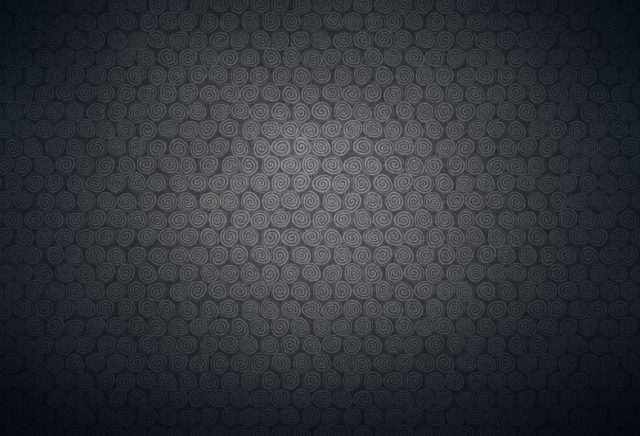
This background is drawn by a WebGL 2 fragment shader. Its source:

```glsl
#version 300 es
precision highp float;

uniform vec2 u_resolution;
out vec4 fragColor;

// Lengths are in units of the canvas height
const float TAU = 6.2831853;
const vec2 CELL = vec2(0.0471, 0.0824);        // two staggered rows per cell
const vec2 LATTICE_ORIGIN = vec2(0.526, 0.6207);
const float DISC_RADIUS = 0.0232;
const float DISC_JITTER = 0.005;
const float SPIRAL_PITCH = 0.0066;
const float SPIRAL_CONTRAST = 0.25;
const float GAP_DARKNESS = 0.30;

const vec2 GLOW_CENTER = vec2(0.493, 0.57);    // fraction of the canvas
const vec2 GLOW_SIZE = vec2(0.535, 0.415);
const float GLOW_LEVEL = 0.365;
const float BASE_LEVEL = 0.062;
const float CLOUD_AMOUNT = 0.16;
const float GRAIN_SCALE = 230.0;
const float GRAIN_AMOUNT = 0.24;

const vec3 SHADOW_TINT = vec3(-0.016, 0.006, 0.026);
const vec3 LIGHT_TINT = vec3(0.0, 0.0, 0.006);
const vec3 SIDE_TINT = vec3(-0.008, 0.010, 0.020);
const int SAMPLES = 3;

float hash(vec2 p) {
    vec3 q = fract(p.xyx * 0.1031);
    q += dot(q, q.yzx + 33.33);
    return fract((q.x + q.y) * q.z);
}

float valueNoise(vec2 p) {
    vec2 i = floor(p);
    vec2 f = fract(p);
    f = f * f * (3.0 - 2.0 * f);
    float low = mix(hash(i), hash(i + vec2(1, 0)), f.x);
    float high = mix(hash(i + vec2(0, 1)), hash(i + vec2(1, 1)), f.x);
    return mix(low, high, f.y);
}

// Brightness factor of the staggered, hand-drawn spiral discs
float spiralPattern(vec2 p) {
    vec2 q = (p - LATTICE_ORIGIN) / CELL;
    vec2 idA = floor(q + 0.5);
    vec2 idB = floor(q) + 0.5;
    vec2 a = (q - idA) * CELL;
    vec2 b = (q - idB) * CELL;
    bool nearA = dot(a, a) < dot(b, b);
    vec2 offset = nearA ? a : b;
    vec2 id = (nearA ? idA : idB) * 2.0 + 200.0;

    // Each disc has its own place, size, turn and starting angle
    offset += DISC_JITTER * (vec2(hash(id + 13.0), hash(id + 37.0)) - 0.5);
    float turn = hash(id + 5.0) < 0.5 ? -1.0 : 1.0;
    float start = TAU * hash(id + 71.0);
    float radius = length(offset);
    float angle = radius > 1e-5 ? atan(offset.y, offset.x) : 0.0;
    float wobble = 1.0 + 0.07 * sin(2.0 * angle + start) + 0.04 * sin(3.0 * angle - start);
    radius *= wobble;

    float pitch = SPIRAL_PITCH * mix(0.9, 1.15, hash(id + 91.0));
    float line = cos(TAU * radius / pitch + turn * angle + start);
    float strength = mix(0.6, 1.4, valueNoise(p * 95.0));
    float gap = smoothstep(DISC_RADIUS - 0.002, DISC_RADIUS + 0.0015, radius);
    return 1.04 + SPIRAL_CONTRAST * strength * line * (1.0 - gap) - GAP_DARKNESS * gap;
}

// Averages the fine lines inside one pixel
float smoothPattern(vec2 p, float pixel) {
    float sum = 0.0;
    for (int y = 0; y < SAMPLES; y++) {
        for (int x = 0; x < SAMPLES; x++) {
            vec2 shift = (vec2(x, y) + 0.5) / float(SAMPLES) - 0.5;
            sum += spiralPattern(p + shift * pixel);
        }
    }
    return sum / float(SAMPLES * SAMPLES);
}

void main() {
    vec2 uv = gl_FragCoord.xy / u_resolution;
    vec2 p = gl_FragCoord.xy / u_resolution.y;
    float aspect = u_resolution.x / u_resolution.y;

    // Broad oval light with uneven, cloudy falloff
    vec2 d = (uv - GLOW_CENTER) * vec2(aspect, 1.0) / GLOW_SIZE;
    float light = BASE_LEVEL + GLOW_LEVEL * exp(-dot(d, d));
    light *= 1.0 + CLOUD_AMOUNT * (valueNoise(p * 6.0 + 4.0) - 0.5);

    // Darker corners, deepest along the bottom
    vec2 edge = abs(uv - 0.5) * 2.0;
    light *= 1.0 - 0.4 * smoothstep(0.4, 1.0, edge.x * edge.y);
    light *= mix(0.8, 1.0, smoothstep(0.0, 0.18, uv.y));

    // Engraved spirals and fine grain
    float surface = smoothPattern(p, 1.0 / u_resolution.y);
    surface += GRAIN_AMOUNT * (valueNoise(p * GRAIN_SCALE) - 0.5);

    // Cool shadows, bluer toward the upper sides
    vec3 tint = mix(SHADOW_TINT, LIGHT_TINT, smoothstep(0.04, 0.32, light));
    tint += SIDE_TINT * smoothstep(0.65, 1.0, edge.x) * smoothstep(0.1, 0.8, uv.y);
    vec3 color = light * surface + tint;
    fragColor = vec4(clamp(color, 0.0, 1.0), 1.0);
}
```
